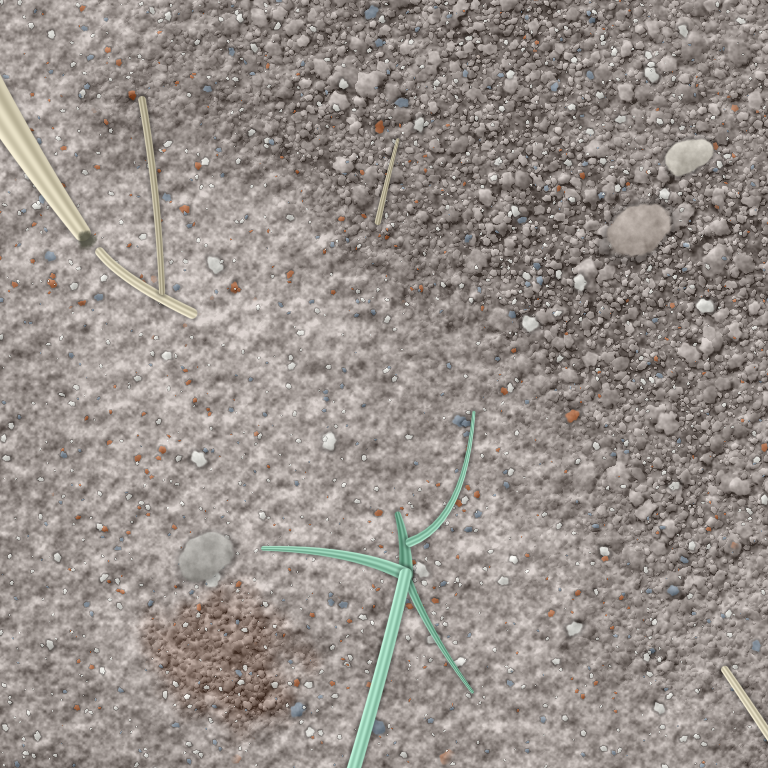
Reproduce this texture procedurally as a Shadertoy shader.

```glsl
float hash(vec2 p) {
    return fract(sin(dot(p, vec2(127.1, 311.7))) * 43758.5453);
}

float noise(vec2 p) {
    vec2 i = floor(p), f = fract(p);
    f = f * f * (3.0 - 2.0 * f);
    return mix(mix(hash(i), hash(i + vec2(1, 0)), f.x),
               mix(hash(i + vec2(0, 1)), hash(i + vec2(1, 1)), f.x), f.y);
}

float fbm(vec2 p) {
    float sum = 0.0, amp = 0.53;
    for (int i = 0; i < 4; i++) {
        sum += amp * noise(p);
        p = mat2(1.6, 1.2, -1.2, 1.6) * p + 7.3;
        amp *= 0.5;
    }
    return sum;
}

// Scattered lumps: x = dome height (negative outside), y = light, z = tone
vec3 lumps(vec2 p, float density, float rMin, float rMax) {
    vec3 best = vec3(-1, 0, 0);
    for (int i = 0; i < 9; i++) {
        vec2 id = floor(p) + vec2(i % 3 - 1, i / 3 - 1);
        if (hash(id) > density) continue;
        float turn = 6.28 * hash(id + 9.2), size = hash(id + 8.1);
        vec2 d = p - id - 0.15 - 0.7 * vec2(hash(id + 1.3), hash(id + 5.9));
        float a = atan(d.y, d.x);
        float r = mix(rMin, rMax, size * size);
        r *= 1.0 + 0.16 * sin(2.0 * a + turn) + 0.09 * sin(5.0 * a - turn);
        float height = 1.0 - length(d) / r;
        if (height > best.x)
            best = vec3(height, dot(d / r, vec2(-0.45, 0.85)), hash(id + 3.7));
    }
    return best;
}

// Tapered curved strip with a soft shadow and a lengthwise vein
void strip(inout vec3 col, vec2 p, vec2 a, vec2 b, vec2 c, float w0, float w1, vec3 tint) {
    vec2 best = vec2(1, 0), prev = a;
    for (int i = 1; i <= 12; i++) {
        float t = float(i) / 12.0;
        vec2 q = mix(mix(a, b, t), mix(b, c, t), t), e = q - prev, d = p - prev;
        float k = clamp(dot(d, e) / dot(e, e), 0.0, 1.0);
        float w = mix(w0, w1, t + (k - 1.0) / 12.0);
        float dist = length(d - e * k) - w;
        if (dist < best.x) best = vec2(dist, (e.x * d.y - e.y * d.x) / (length(e) * w));
        prev = q;
    }
    col *= 1.0 - 0.22 * smoothstep(0.007, 0.0, best.x);
    tint += 0.08 * cos(best.y * 7.0) - 0.07 * best.y;
    col = mix(col, tint, smoothstep(0.001, -0.001, best.x));
}

void rock(inout vec3 col, vec2 uv, vec2 center, float r, vec3 tint) {
    vec2 d = (uv - center) / r;
    d.y = d.y * 1.25 - 0.35 * d.x;
    float edge = length(d) + 0.5 * (fbm(uv * 40.0) - 0.5);
    col *= 1.0 - 0.3 * smoothstep(1.35, 0.9, edge);
    tint += 0.08 * d.y + 0.3 * (fbm(uv * 90.0) - 0.5);
    col = mix(col, tint, smoothstep(1.05, 0.9, edge));
}

void mainImage(out vec4 fragColor, in vec2 fragCoord) {
    vec2 uv = fragCoord / iResolution.xy;
    vec2 warped = uv + 0.006 * (vec2(fbm(uv * 70.0), fbm(uv * 70.0 + 31.0)) - 0.5);

    // Smooth earth, crumbly at the upper right and in a small mound
    float rough = smoothstep(-0.08, 0.2, dot(uv, vec2(0.8, 0.7)) - 0.92 + 0.3 * fbm(uv * 7.0));
    float mound = smoothstep(0.17, 0.1, length(uv - vec2(0.295, 0.14)) + 0.1 * fbm(uv * 22.0));
    float relief = fbm(uv * 60.0) - fbm(uv * 60.0 + vec2(-0.2, 0.4));
    float grit = noise(uv * 190.0) + 0.6 * noise(uv * 340.0) - 0.8;
    float v = 0.385 + 0.3 * fbm(uv * 6.0) + 0.24 * fbm(uv * 38.0);
    v += 0.5 * relief + 0.2 * grit - 0.13 * rough - 0.15 * mound;

    // Clods, from fine crumbs to large lumps
    for (int i = 0; i < 4; i++) {
        float n = float(i);
        vec3 c = lumps((warped + n * 0.37) * 120.0 * pow(0.62, n), 0.75 - 0.17 * n, 0.22, 0.62);
        float cover = 0.12 + 0.88 * max(rough, i < 2 ? mound : 0.0);
        v -= 0.17 * cover * smoothstep(-0.45, 0.0, c.x) * smoothstep(0.4, -0.6, c.y);
        float face = 0.53 - 0.1 * mound + 0.17 * c.y + 0.16 * c.z + 0.35 * relief + 0.12 * grit;
        v = mix(v, face, cover * smoothstep(0.0, 0.25, c.x));
    }
    v = clamp(v, 0.2, 0.86);
    vec3 col = v + vec3(0.005, -0.028, -0.046) + mound * vec3(0.03, -0.01, -0.03);

    // Pale chips, blue-grey pebbles and clustered orange fragments
    for (int i = 0; i < 3; i++) {
        float n = float(i);
        vec3 c = lumps((warped + n * 0.53) * (34.0 + 34.0 * n), 0.09 + 0.025 * n, 0.1, 0.4);
        vec3 tint = c.z < 0.5 ? vec3(0.85, 0.85, 0.83) : vec3(0.5, 0.55, 0.6);
        float keep = 0.9;
        if (c.z > 0.72) {
            tint = vec3(0.68, 0.43, 0.29);
            keep *= smoothstep(0.42, 0.55, noise(uv * 9.0 + 4.0));
        }
        col *= 1.0 - 0.25 * keep * smoothstep(-0.5, 0.0, c.x);
        col = mix(col, tint + 0.12 * c.y + 0.4 * relief, keep * smoothstep(0.0, 0.3, c.x));
    }
    rock(col, uv, vec2(0.898, 0.798), 0.029, vec3(0.76, 0.74, 0.7));
    rock(col, uv, vec2(0.83, 0.7), 0.042, vec3(0.65, 0.61, 0.58));
    rock(col, uv, vec2(0.267, 0.275), 0.037, vec3(0.66, 0.65, 0.63));

    // Dry straw
    vec3 straw = vec3(0.83, 0.8, 0.7), dull = straw - 0.12;
    strip(col, uv, vec2(-0.02, 0.89), vec2(0.04, 0.79), vec2(0.107, 0.697), 0.024, 0.011, straw);
    strip(col, uv, vec2(0.13, 0.672), vec2(0.16, 0.635), vec2(0.25, 0.592), 0.006, 0.007, straw);
    strip(col, uv, vec2(0.185, 0.87), vec2(0.206, 0.75), vec2(0.211, 0.62), 0.005, 0.004, dull);
    strip(col, uv, vec2(0.518, 0.818), vec2(0.505, 0.77), vec2(0.492, 0.711), 0.002, 0.004, dull);
    strip(col, uv, vec2(0.944, 0.128), vec2(0.97, 0.09), vec2(1.01, 0.03), 0.005, 0.006, straw);
    float joint = length(uv - vec2(0.112, 0.688)) + 0.015 * fbm(uv * 80.0);
    col = mix(col, vec3(0.27, 0.27, 0.22), 0.8 * smoothstep(0.023, 0.015, joint));

    // Green seedling
    vec3 leaf = vec3(0.56, 0.77, 0.67);
    vec2 crown = vec2(0.528, 0.252);
    strip(col, uv, crown, vec2(0.53, 0.29), vec2(0.518, 0.33), 0.01, 0.004, leaf - 0.13);
    strip(col, uv, crown, vec2(0.555, 0.18), vec2(0.615, 0.099), 0.006, 0.002, leaf - 0.08);
    strip(col, uv, vec2(0.534, 0.294), vec2(0.605, 0.32), vec2(0.617, 0.463), 0.006, 0.002, leaf);
    strip(col, uv, crown, vec2(0.46, 0.285), vec2(0.343, 0.286), 0.009, 0.003, leaf);
    strip(col, uv, crown, vec2(0.5, 0.13), vec2(0.455, -0.02), 0.008, 0.009, leaf + 0.06);

    fragColor = vec4(clamp(col, 0.0, 1.0), 1.0);
}
```
